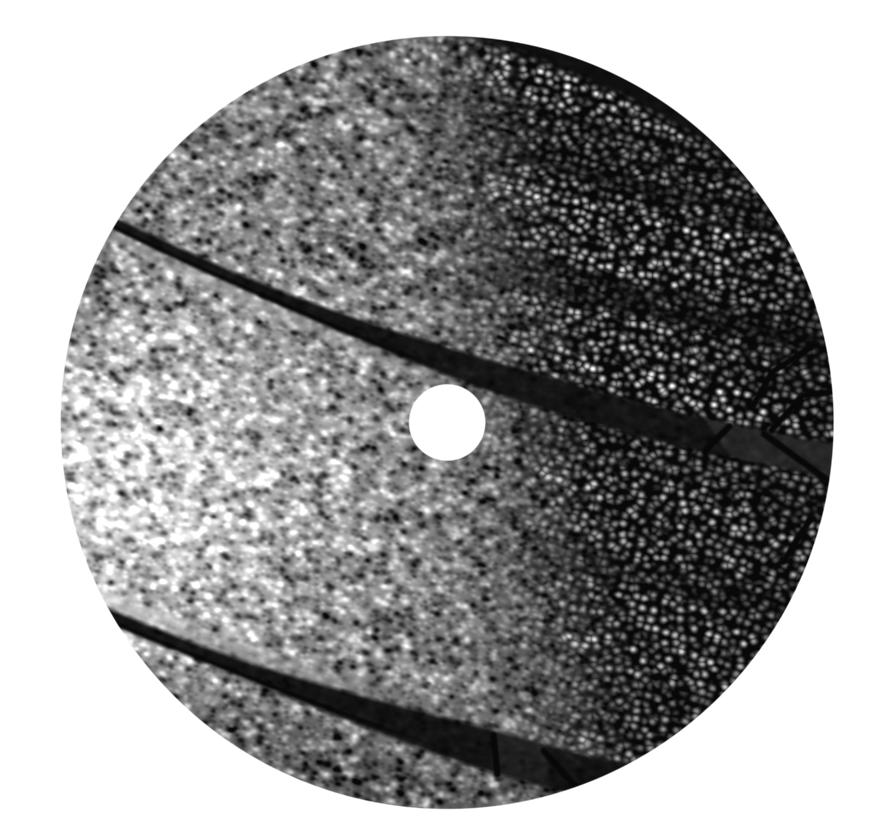
A Shadertoy shader for this texture:

```glsl
vec2 hash2(vec2 c) {
    return fract(sin(vec2(dot(c, vec2(127.1, 311.7)), dot(c, vec2(269.5, 183.3)))) * 43758.5);
}

// Cellular splats: x = signed relief, y = bright bead height
vec2 speckle(vec2 p) {
    vec2 cell = floor(p), f = p - cell;
    float relief = 0.0, bead = 0.0;
    for (int j = -1; j <= 1; j++) {
        for (int i = -1; i <= 1; i++) {
            vec2 o = vec2(i, j);
            vec2 r = o + 0.1 + 0.8 * hash2(cell + o) - f;
            float height = hash2(cell + o + 57.0).x;
            float d2 = dot(r, r);
            relief += (2.0 * height - 1.0) * exp(-5.0 * d2);
            bead = max(bead, (0.3 + 0.7 * height) * exp(-6.5 * d2));
        }
    }
    return vec2(relief, bead);
}

float segment(vec2 p, vec2 a, vec2 b) {
    vec2 ab = b - a;
    return length(p - a - ab * clamp(dot(p - a, ab) / dot(ab, ab), 0.0, 1.0));
}

float band(float d, float halfWidth, float soft) {
    return 1.0 - smoothstep(halfWidth - soft, halfWidth + soft, abs(d));
}

void mainImage(out vec4 fragColor, in vec2 fragCoord) {
    // Disc space: unit radius around the hub
    vec2 q = ((fragCoord - 0.5 * iResolution.xy) / iResolution.y + vec2(0.001, 0.003)) / 0.46;
    float pixel = 1.0 / (0.46 * iResolution.y);
    float x = q.x;

    // Grain, tilted along the grooves
    vec2 along = vec2(x - 0.25 * q.y, q.y + 0.25 * x);
    vec2 grain = speckle(along * vec2(39.0, 50.0));
    float fine = speckle(along * vec2(65.0, 85.0) + 31.0).x;
    float relief = grain.x + 0.45 * fine;
    float beads = speckle(along * vec2(39.0, 44.0) + 11.0).y;

    // Groove centre lines
    float upper = q.y - (0.158 - 0.342 * x + 0.085 * x * x);
    float lower = q.y - (-0.816 - 0.30 * x + 0.068 * x * x);
    float upperWidth = mix(0.017, 0.044, smoothstep(-0.6, 0.3, x));
    float lowerWidth = mix(0.020, 0.056, smoothstep(-0.7, 0.2, x));

    // Broad lighting with a glow at the left
    vec2 g = (q - vec2(-0.88, -0.16)) / vec2(0.68, 0.46);
    float light = 0.44 - 0.10 * x + 0.32 * exp(-dot(g, g));
    light *= 1.0 - 0.22 * smoothstep(0.0, -0.15, lower);
    light *= 1.0 - 0.30 * exp(-70.0 * (x + 0.98) * (x + 0.98)) * smoothstep(0.1, 0.4, q.y);
    float satin = light + 0.46 * relief * (0.65 + 0.5 * light);

    // Beaded streaks at the right
    float v = along.y;
    float wave = cos(18.0 * (v - 0.61)) + 0.6 * cos(44.0 * (v - 0.37))
               + 0.5 * sin(97.0 * v + 3.0 * sin(4.0 * x));
    float streak = 0.68 + 0.25 * wave * mix(0.55, 1.0, smoothstep(-0.1, 0.1, upper));
    float beaded = 0.04 + 1.05 * clamp(streak, 0.12, 1.1) * (beads - 0.06) + 0.12 * fine;
    beaded *= 1.0 - 0.2 * smoothstep(0.6, 1.0, x);
    float tone = mix(satin, beaded, smoothstep(-0.08, 0.45, x + 0.15 * q.y));

    // Smooth lips beside the grooves
    float lipFade = 1.0 - smoothstep(-0.35, 0.25, x);
    float lips = max(band(upper + upperWidth + 0.018, 0.016, 0.014),
                     band(lower - lowerWidth - 0.022, 0.022, 0.016));
    tone = mix(tone, light + 0.04 + 0.08 * relief, 0.75 * lips * lipFade);

    // Dark grooves with worn grey ends
    float upperEnd = smoothstep(-0.01, 0.01, x - 0.70 + 0.8 * upper);
    float lowerEnd = smoothstep(0.11, 0.13, x) * (1.0 - smoothstep(0.25, 0.27, x));
    float upperTone = mix(0.075, 0.15, upperEnd) + 0.04 * relief;
    float lowerTone = mix(0.075, 0.12, lowerEnd) + 0.04 * relief;
    tone = mix(tone, upperTone, band(upper, upperWidth, 0.009));
    tone = mix(tone, lowerTone, band(lower, lowerWidth, 0.010));
    tone *= 1.0 - 0.55 * lipFade * max(band(upper + 0.6 * upperWidth, 0.005, 0.005),
                                      band(lower + 0.6 * lowerWidth, 0.005, 0.005));

    // Shadow along the upper right rim
    float rim = q.y - (1.015 - 0.25 * x - 0.27 * x * x);
    tone = mix(tone, 0.06 + 0.02 * relief, smoothstep(-0.025, 0.015, rim) * smoothstep(0.0, 0.1, x));

    // Cracks
    float crack = segment(q, vec2(0.67, -0.07), vec2(0.73, -0.01));
    crack = min(crack, segment(q, vec2(0.79, 0.04), vec2(0.84, 0.13)));
    crack = min(crack, segment(q, vec2(0.84, 0.13), vec2(0.95, 0.20)));
    crack = min(crack, segment(q, vec2(0.84, -0.02), vec2(0.92, 0.07)));
    crack = min(crack, segment(q, vec2(0.92, 0.07), vec2(1.0, 0.08)));
    crack = min(crack, segment(q, vec2(0.82, -0.03), vec2(1.0, -0.16)));
    crack = min(crack, segment(q, vec2(0.12, -0.81), vec2(0.13, -0.91)));
    crack = min(crack, segment(q, vec2(0.25, -0.85), vec2(0.33, -0.94)));
    crack = min(crack, segment(q, vec2(0.94, -0.25), vec2(0.87, -0.36)));
    tone = mix(0.025, tone, smoothstep(0.003, 0.013, crack));

    // Disc outline and hub hole
    float radius = length(q);
    float ring = max(radius - 1.0, 0.099 - radius);
    tone = mix(clamp(tone, 0.03, 1.0), 1.0, smoothstep(-pixel, pixel, ring));
    fragColor = vec4(vec3(tone), 1.0);
}
```
